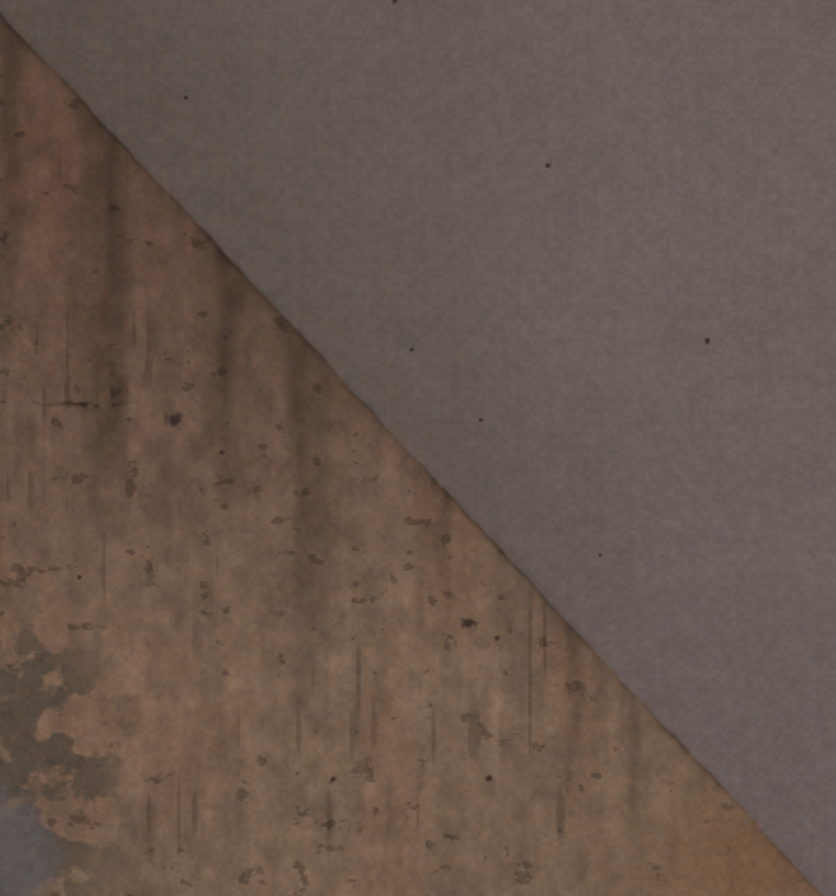
A Shadertoy shader for this texture:

```glsl
// Stained, streaked concrete wall meeting a plain grey ceiling along a diagonal edge.
#define EDGE_SUM 0.985
#define EDGE_WOBBLE 0.007
#define EDGE_SOFTNESS 0.0022
#define GRAIN 0.075
#define STREAK_DEPTH 0.17
#define MOTTLE 0.28
#define SPECK_COUNT 14
#define STAIN_COUNT 7
#define CEILING_DARK vec3(0.342, 0.298, 0.272)
#define CEILING_LIGHT vec3(0.425, 0.376, 0.358)
#define WALL_DARK vec3(0.362, 0.278, 0.230)
#define WALL_LIGHT vec3(0.448, 0.365, 0.300)

float hash(vec2 p) {
    return fract(sin(dot(p, vec2(127.1, 311.7))) * 43758.5453);
}

float noise(vec2 p) {
    vec2 i = floor(p), f = fract(p);
    f = f * f * (3.0 - 2.0 * f);
    return mix(mix(hash(i), hash(i + vec2(1, 0)), f.x),
               mix(hash(i + vec2(0, 1)), hash(i + vec2(1, 1)), f.x), f.y);
}

float fbm(vec2 p) {
    float sum = 0.0, amp = 0.5;
    for (int i = 0; i < 5; i++) {
        sum += amp * noise(p);
        p = mat2(1.6, 1.2, -1.2, 1.6) * p + 7.3;
        amp *= 0.5;
    }
    return sum;
}

// Soft elliptical falloff
float blob(vec2 p, vec2 center, vec2 radius) {
    vec2 d = (p - center) / radius;
    return exp(-dot(d, d));
}

// Long vertical stains: x, half width, lower end, upper end
float stains(vec2 uv) {
    vec4 band[STAIN_COUNT] = vec4[](
        vec4(0.125, 0.028, 0.44, 0.90), vec4(0.015, 0.016, 0.68, 0.98),
        vec4(0.365, 0.030, 0.27, 0.64), vec4(0.528, 0.015, 0.34, 0.48),
        vec4(0.685, 0.010, 0.14, 0.31), vec4(0.755, 0.009, 0.10, 0.23),
        vec4(0.270, 0.030, 0.46, 0.73));
    float sum = 0.0;
    for (int i = 0; i < STAIN_COUNT; i++) {
        vec4 b = band[i];
        float x = uv.x - b.x + 0.016 * (noise(uv * vec2(30.0, 9.0)) - 0.5);
        float span = smoothstep(b.z - 0.10, b.z + 0.10, uv.y) * (1.0 - smoothstep(b.w, b.w + 0.05, uv.y));
        sum += exp(-x * x / (b.y * b.y)) * span;
    }
    return min(sum, 1.0) * (0.55 + 0.75 * noise(uv * vec2(75.0, 11.0)));
}

// Dark pits on both surfaces: x, y, radius
float specks(vec2 uv, vec2 p, float aspect) {
    vec3 pit[SPECK_COUNT] = vec3[](
        vec3(0.472, 0.999, 0.004), vec3(0.655, 0.815, 0.004), vec3(0.846, 0.620, 0.004),
        vec3(0.492, 0.610, 0.003), vec3(0.575, 0.531, 0.003), vec3(0.718, 0.380, 0.003),
        vec3(0.222, 0.891, 0.003), vec3(0.208, 0.531, 0.010), vec3(0.560, 0.304, 0.008),
        vec3(0.585, 0.131, 0.005), vec3(0.398, 0.130, 0.004), vec3(0.265, 0.495, 0.004),
        vec3(0.095, 0.356, 0.004), vec3(0.594, 0.288, 0.004));
    float sum = 0.0;
    float rough = 0.6 + 0.9 * noise(p * 190.0);
    for (int i = 0; i < SPECK_COUNT; i++) {
        float r = length((uv - pit[i].xy) * vec2(aspect, 1.0)) * rough;
        sum = max(sum, 1.0 - smoothstep(pit[i].z * 0.2, pit[i].z * 1.2, r));
    }
    return sum;
}

vec3 ceilingColor(vec2 uv, vec2 p, float dist) {
    float light = 0.24 + 0.50 * smoothstep(0.0, 0.85, uv.x) + 0.26 * smoothstep(0.0, 0.25, dist);
    light += 0.30 * (fbm(p * 8.0) - 0.5) - 0.14 * uv.y;
    vec3 col = mix(CEILING_DARK, CEILING_LIGHT, clamp(light, 0.0, 1.1));
    col.b += 0.010 * smoothstep(0.5, 0.0, uv.y);
    col *= 1.0 + 0.06 * (fbm(p * vec2(45.0, 60.0)) - 0.5);
    float crease = abs(uv.y - (0.427 - 0.10 * (uv.x - 0.58)));
    return col * (1.0 - 0.04 * exp(-crease * 350.0) * smoothstep(0.58, 0.68, uv.x) * noise(p * 40.0));
}

vec3 wallColor(vec2 uv, vec2 p) {
    float light = 0.08 + 0.92 * smoothstep(0.85, 0.10, uv.y) + 0.45 * (fbm(p * vec2(13.0, 8.0) + 3.0) - 0.5);
    vec3 col = mix(WALL_DARK, WALL_LIGHT, clamp(light, 0.0, 1.1));
    col += vec3(0.012, -0.002, -0.004) * smoothstep(0.42, 0.7, fbm(p * vec2(14.0, 5.0) + 20.0));
    // Drips at three widths, broad stains and crumbly mottling
    float drip = 0.4 * noise(p * vec2(38.0, 4.0)) + 0.35 * noise(p * vec2(85.0, 9.0) + 9.0) + 0.25 * noise(p * vec2(170.0, 22.0));
    col *= 1.0 + STREAK_DEPTH * (1.1 * (drip - 0.5) - stains(uv));
    col *= 1.0 + MOTTLE * (fbm(p * vec2(60.0, 42.0)) - 0.48);
    // Sparse thin drip lines and small chips
    float thread = smoothstep(0.76, 0.92, noise(p * vec2(120.0, 11.0) + 31.0)) * smoothstep(0.45, 0.65, noise(p * 10.0));
    float chip = smoothstep(0.66, 0.76, fbm(p * vec2(48.0, 60.0) + 13.0));
    col *= 1.0 - 0.14 * thread - 0.20 * chip;
    // Warm lower corner and scattered flaking
    col = mix(col, vec3(0.46, 0.335, 0.235), 0.6 * blob(uv, vec2(0.90, 0.03), vec2(0.12, 0.09)));
    float decay = blob(uv, vec2(0.0, 0.14), vec2(0.14, 0.17));
    float flakes = fbm(p * vec2(34.0, 42.0) + 5.0);
    float grime = smoothstep(0.50, 0.64, flakes + 0.10 * decay) * smoothstep(0.1, 0.6, decay);
    col = mix(col, vec3(0.28, 0.25, 0.22), 0.70 * grime);
    float paint = blob(uv, vec2(0.0, 0.04), vec2(0.075, 0.085));
    col = mix(col, vec3(0.35, 0.33, 0.33), 0.8 * smoothstep(0.3, 0.7, paint + 0.5 * (flakes - 0.5)));
    // Broken horizontal scratch
    float scratch = blob(uv, vec2(0.108, 0.549 + 0.006 * (noise(p * 60.0) - 0.5)), vec2(0.042, 0.003));
    return col * (1.0 - 0.45 * scratch * smoothstep(0.25, 0.6, noise(p * 130.0)));
}

void mainImage(out vec4 fragColor, in vec2 fragCoord) {
    vec2 uv = fragCoord / iResolution.xy;
    float aspect = iResolution.x / iResolution.y;
    vec2 p = uv * vec2(aspect, 1.0);
    float dist = (uv.x + uv.y - EDGE_SUM) * 0.7 + EDGE_WOBBLE * (fbm(p * 30.0) - 0.5);
    float blur = EDGE_SOFTNESS + 0.5 / iResolution.y;
    vec3 col = mix(wallColor(uv, p), ceilingColor(uv, p, dist), smoothstep(-blur, blur, dist));
    // Broken contact shadow along the joint
    float gap = smoothstep(0.25, 0.75, noise(p * 24.0 + 2.0));
    col *= 1.0 - (0.06 + 0.17 * gap) * exp(-abs(dist + 0.001) * 330.0) - 0.08 * exp(-abs(dist) * 45.0) * smoothstep(blur, -blur, dist);
    col = mix(col, vec3(0.17, 0.13, 0.12), 0.75 * specks(uv, p, aspect));
    // Grain with a slight tint
    col *= 1.0 + GRAIN * (noise(p * 256.0) + 0.7 * noise(p * 140.0 + 4.0) - 0.85);
    col += 0.012 * (noise(p * 120.0 + 50.0) - 0.5) * vec3(1.0, 0.0, -1.0);
    fragColor = vec4(col, 1.0);
}
```
